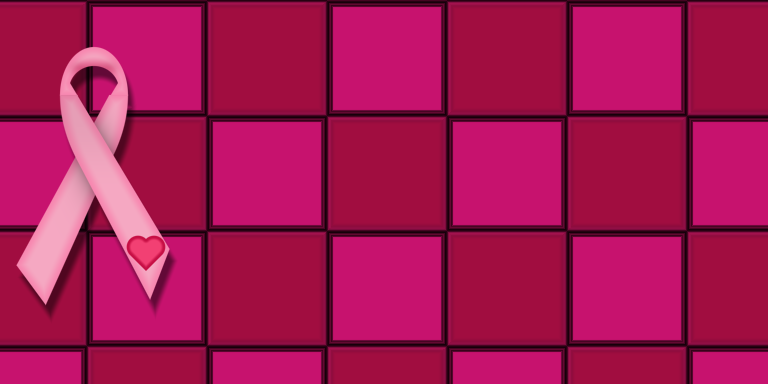
Reproduce this pattern procedurally as a Shadertoy shader.

```glsl
// Checkerboard of bevelled magenta and crimson tiles with a folded pink ribbon and heart
#define UNITS 384.0                  // canvas height in design units
#define PITCH vec2(120.0, 115.0)     // tile size
#define ORIGIN vec2(87.0, 1.0)       // corner of the first whole tile, y down
#define MAGENTA vec3(0.78, 0.07, 0.43)
#define CRIMSON vec3(0.63, 0.05, 0.25)
#define SHADE vec3(0.44, 0.04, 0.22)
#define GROOVE vec3(0.12, 0.0, 0.05)
#define PALE vec3(0.96, 0.66, 0.76)
#define ROSE vec3(0.97, 0.53, 0.69)
#define RIBBON_POS vec2(94.0, 0.0)
#define HEART_POS vec2(146.0, 271.0)
#define SHADOW_SHIFT vec2(5.0, 12.0)

float cover(float d, float soft) { return 1.0 - smoothstep(-soft, soft, d); }

float ridge(float d, float centre, float width) {
    float t = (d - centre) / width;
    return exp(-t * t);
}

vec3 tiles(vec2 p) {
    vec2 g = (p - ORIGIN) / PITCH;
    vec2 id = floor(g);
    vec2 near = fract(g) * PITCH;
    vec2 far = PITCH - near;
    float lit = min(near.x, near.y);
    float dim = min(far.x, far.y);
    float d = min(lit, dim);

    if (mod(id.x + id.y, 2.0) < 0.5) {
        // Magenta tile inside a double groove
        vec3 c = mix(SHADE, MAGENTA, smoothstep(4.2, 6.5, d));
        float inner = lit < dim ? 0.9 : 0.65;
        c = mix(c, GROOVE, inner * ridge(d, 4.9, 0.9));
        return mix(c, GROOVE * 0.6, ridge(d, 1.2, 1.5));
    }
    // Crimson tile with a rounded, softly lit rim
    vec3 c = mix(SHADE, CRIMSON, smoothstep(0.0, 9.0, d));
    c += vec3(0.16, 0.03, 0.08) * ridge(d, 2.6, 1.5) * (lit < dim ? 1.0 : 0.55);
    return mix(c, GROOVE, 0.75 * ridge(d, 0.0, 0.9));
}

// Outer half-width of the loop: a parabola that runs on as a straight tail
float outerEdge(float y, float slope) {
    float t = clamp((y - 95.0) / 65.0, 0.0, 1.0);
    return 34.0 - 17.0 * t * t - slope * max(y - 160.0, 0.0);
}

// Strand falling to the right; slopes = (inner, outer), cut = end corner
float strand(vec2 p, vec2 slopes, vec2 cut, vec2 cutNormal) {
    float left = -outerEdge(p.y, slopes.y) - p.x;
    float right = p.x - slopes.x * (p.y - 123.0);
    float d = max(0.87 * max(left, right), dot(p - cut, normalize(cutNormal)));
    return max(d, 95.0 - p.y);
}

float frontStrand(vec2 p) {
    return strand(p, vec2(0.6, 0.523), vec2(76.0, 248.0), vec2(52.0, 20.0));
}

float backStrand(vec2 p) {
    return strand(vec2(-p.x, p.y), vec2(0.545, 0.45), vec2(77.0, 266.0), vec2(38.0, 28.0));
}

float ellipse(vec2 p, vec2 r) {
    float k = length(p / r);
    return k * (k - 1.0) / max(length(p / (r * r)), 1e-4);
}

float loopTop(vec2 p) {
    float hole = max(ellipse(p - vec2(0.0, 90.0), vec2(25.0, 24.0)),
                     0.857 * (abs(p.x) - 0.6 * (123.0 - p.y)));
    float rim = ellipse(p - vec2(0.0, 95.0), vec2(34.0, 48.0));
    return max(max(rim, -hole), p.y - 95.5);
}

float ribbon(vec2 p) { return min(loopTop(p), min(frontStrand(p), backStrand(p))); }

// Heart standing on its tip, about 1.2 wide, y up
float heart(vec2 p) {
    p.x = abs(p.x);
    if (p.x + p.y > 1.0) return length(p - vec2(0.25, 0.75)) - 0.35355;
    vec2 q = p - 0.5 * max(p.x + p.y, 0.0);
    return min(length(p - vec2(0.0, 1.0)), length(q)) * sign(p.x - p.y);
}

// Satin shading: pale along the middle, rose towards the edges
vec3 satin(float d) { return mix(ROSE, PALE, smoothstep(0.0, 11.0, -d)); }

void mainImage(out vec4 fragColor, in vec2 fragCoord) {
    float px = UNITS / iResolution.y;
    float aa = 0.75 * px;
    vec2 p = fragCoord * px;
    p.y = UNITS - p.y;
    vec2 r = p - RIBBON_POS;

    vec3 col = tiles(p);
    col *= 1.0 - 0.5 * cover(ribbon(r - SHADOW_SHIFT), 4.0);

    // Back strand, darkened where the front one crosses it
    float front = frontStrand(r);
    float back = backStrand(r);
    vec3 backCol = satin(back) * (1.0 - 0.28 * exp(-max(front, 0.0) / 9.0));
    col = mix(col, backCol, cover(back, aa));

    // Loop, deeper on the underside of the arch
    float top = loopTop(r);
    float under = ridge(r.y, 69.0, 7.0) * (1.0 - smoothstep(12.0, 30.0, abs(r.x)));
    vec3 topCol = mix(satin(top), vec3(0.82, 0.3, 0.47), 0.8 * under);
    col = mix(col, topCol, cover(top, aa));
    col = mix(col, satin(front) * mix(0.94, 1.0, smoothstep(120.0, 190.0, r.y)), cover(front, aa));

    // Heart with a raised border
    vec2 h = (p - HEART_POS) * vec2(1.0, -1.0);
    float hd = 32.0 * heart(h / 32.0);
    vec3 heartCol = mix(vec3(0.78, 0.06, 0.27), vec3(0.95, 0.25, 0.45), smoothstep(1.5, 5.0, -hd));
    col = mix(col, heartCol, cover(hd, aa));

    fragColor = vec4(col, 1.0);
}
```
